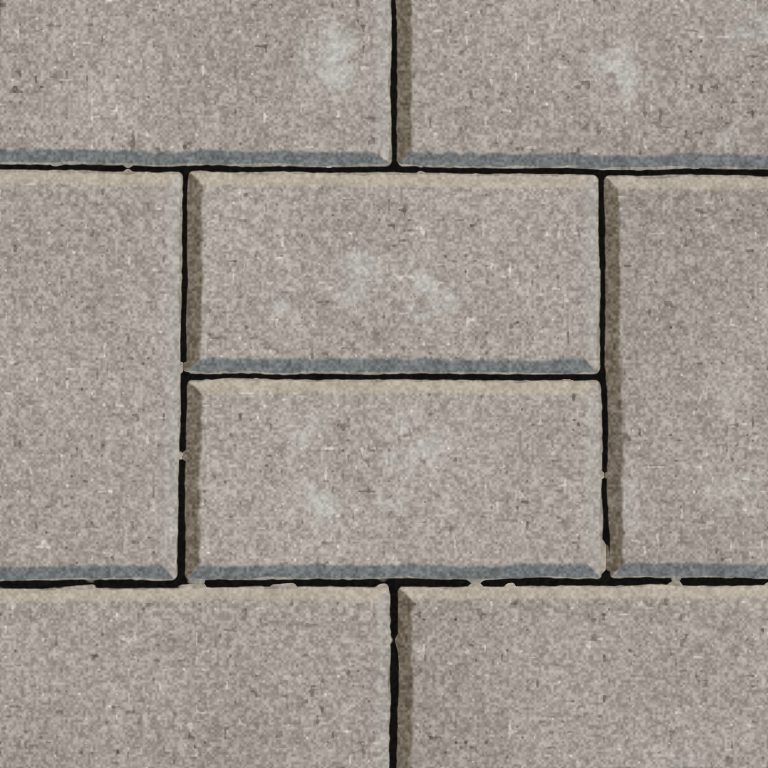
Write a WebGL 2 fragment shader that draws this texture.

```glsl
#version 300 es
precision highp float;
// Grey concrete paving blocks with bevelled edges, dark joints and chalky stains.
uniform vec2 u_resolution;
out vec4 outColor;

float hash(vec2 p) {
  vec3 q = fract(p.xyx * vec3(0.1031, 0.1030, 0.0973));
  q += dot(q, q.yzx + 33.33);
  return fract((q.x + q.y) * q.z);
}

float noise(vec2 p) {
  vec2 i = floor(p), f = fract(p);
  f = f * f * (3.0 - 2.0 * f);
  return mix(mix(hash(i), hash(i + vec2(1, 0)), f.x),
             mix(hash(i + vec2(0, 1)), hash(i + vec2(1, 1)), f.x), f.y);
}

float fbm(vec2 p) {
  float sum = 0.0, amp = 0.5;
  for (int i = 0; i < 4; i++) {
    sum += amp * noise(p);
    p = p * 2.03 + 17.7;
    amp *= 0.5;
  }
  return sum / 0.9375;
}

// Coverage of a bevel: d is the distance to its own side, other to the nearest crossing side.
float bevel(float d, float other, float width) {
  return (1.0 - smoothstep(width - 0.003, width + 0.003, d)) * smoothstep(-0.003, 0.003, other - d);
}

void main() {
  vec2 uv = gl_FragCoord.xy / u_resolution;
  float px = 1.0 / min(u_resolution.x, u_resolution.y);

  // Slight perspective and hand-laid wobble
  vec2 p = uv;
  p.x += (uv.x - 0.5125) * 0.045 * (uv.y - 0.5);
  p.y += (uv.x - 0.5) * 0.022 * (uv.y - 0.45);
  p += 0.003 * (vec2(noise(uv * 19.0), noise(uv * 19.0 + 50.0)) - 0.5);

  // Square tiles, shifted by half in every other row, each made of two blocks
  vec2 tileSize = vec2(0.547, 0.5375);
  vec2 t = (p - vec2(0.5125, 0.241)) / tileSize;
  float row = floor(t.y);
  float odd = mod(row, 2.0);
  t.x += 0.5 * (1.0 - odd);
  vec2 tile = floor(t);
  bool upright = odd < 0.5 && mod(tile.x, 2.0) > 0.5;
  vec2 split = upright ? vec2(2, 1) : vec2(1, 2);
  vec2 cell = fract(t) * split;
  vec2 block = tile * 2.0 + floor(cell);
  vec2 size = tileSize / split;
  vec2 a = fract(cell) * size;
  vec2 b = size - a;

  // Concrete face: tone, grain, pores and pale grit
  float tone = fbm(uv * 7.0) - 0.5;
  float grain = 0.6 * noise(uv * 310.0) + 0.4 * noise(uv * 170.0 + 9.0) - 0.5;
  vec3 color = vec3(0.648, 0.615, 0.585) + 0.03 * (hash(block + 40.0) - 0.5);
  color += 0.08 * tone + vec3(0.27, 0.27, 0.265) * grain;
  color -= 0.20 * smoothstep(0.80, 0.95, noise(uv * 150.0 + 31.0)) * noise(uv * 47.0);
  color += 0.13 * smoothstep(0.88, 0.98, noise(uv * 125.0 + 77.0));

  // Chalky stains scattered on each block
  float stain = 0.0;
  for (int i = 0; i < 4; i++) {
    vec2 seed = block + float(i) * 13.0 + 5.0;
    vec2 centre = size * (0.12 + 0.76 * vec2(hash(seed), hash(seed + 71.0)));
    float reach = 0.035 + 0.05 * hash(seed + 29.0);
    float spot = 1.0 - smoothstep(0.0, reach, length((a - centre) * vec2(1.0, 0.85)));
    stain = max(stain, spot * (0.4 + 0.6 * hash(seed + 93.0)));
  }
  stain *= smoothstep(0.42, 0.72, fbm(uv * 38.0) + 0.15 * stain);
  stain *= smoothstep(0.15, 0.4, uv.y) * smoothstep(0.1, 0.35, uv.x);
  color = mix(color, vec3(0.78, 0.78, 0.76) + 0.15 * grain, 0.85 * stain);

  // Bevels: pale top and right, brown left, blue-grey bottom
  float rough = 0.004 * (noise(uv * 75.0) - 0.5);
  float nearX = min(a.x, b.x), nearY = min(a.y, b.y);
  color = mix(color, vec3(0.685, 0.67, 0.645) + 0.2 * grain, 0.6 * bevel(b.x + rough, nearY, 0.023));
  color = mix(color, vec3(0.725, 0.685, 0.62) + 0.16 * grain, 0.8 * bevel(b.y + rough, nearX, 0.022));
  color = mix(color, vec3(0.41, 0.375, 0.32) + 0.25 * grain, 0.88 * bevel(a.x + rough, nearY, 0.023));
  color = mix(color, vec3(0.42, 0.44, 0.45) + 0.22 * grain, 0.9 * bevel(a.y + rough, nearX, 0.023));

  // Broken cement lip beside the joint
  float lipWidth = 0.0065 + 0.004 * (noise(uv * 55.0 + 3.0) - 0.5);
  float lip = 1.0 - smoothstep(lipWidth - 0.001, lipWidth + 0.001, min(nearY, b.x));
  vec3 lipColor = mix(vec3(0.52, 0.49, 0.45), vec3(0.70, 0.67, 0.61), noise(uv * 65.0));
  color = mix(color, lipColor + 0.2 * grain, 0.8 * lip);

  // Dark joint with rounded corners, uneven width and crumbs bridging it
  vec2 inner = max(0.012 - vec2(nearX, nearY), 0.0);
  float edge = 0.012 - length(inner);
  float gap = 0.0028 + 0.0018 * noise(uv * 24.0 + 8.0) + 0.0012 * smoothstep(0.4, 0.22, uv.y);
  gap += 0.0014 * (noise(uv * 130.0) - 0.5);
  gap -= 0.007 * smoothstep(0.78, 0.95, noise(uv * 42.0 + 60.0));
  float joint = 1.0 - smoothstep(gap - px, gap + px, edge);
  color = mix(color, vec3(0.075, 0.067, 0.06) + 0.06 * grain, joint);

  outColor = vec4(clamp(color, 0.0, 1.0), 1.0);
}
```
